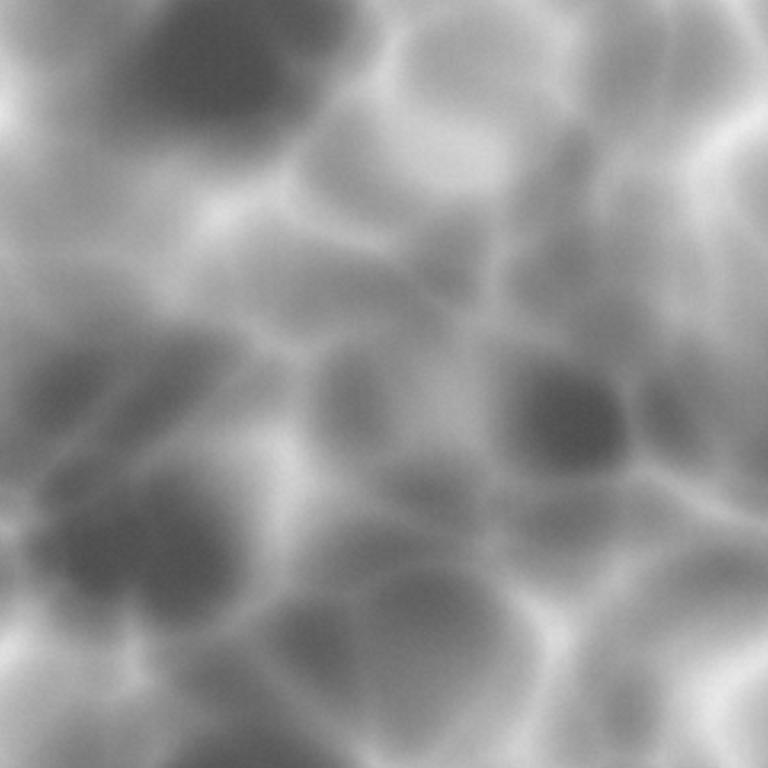
A WebGL 2 fragment shader for this texture:

```glsl
#version 300 es
precision highp float;
// Soft grey clouds: rounded dark blobs between light creases, tiling on all sides.

#define BLOBS 6.0        // large blob cells per side
#define LUMPS 10.0       // small blob cells per side
#define JITTER 0.9       // scatter of blob centres within a cell
#define DEPTH_VAR 0.4    // spread of blob depths
#define CREASE 11.0      // sharpness of the creases between blobs
#define WARP 0.025       // bending of the blobs, in canvas widths
#define BASE 0.355       // grey at the bottom of a blob
#define RELIEF 0.4       // contrast of the large blobs
#define LUMP_RELIEF 0.16 // contrast of the small blobs
#define BROAD 0.09       // contrast of the broad light
#define GRAIN 0.024      // contrast of the faint grain
#define DARKEST 0.3      // grey that the shadows fade towards

uniform vec2 u_resolution;
out vec4 fragColor;

const float TAU = 6.28319;
const float GRAIN_CELLS = 240.0;

float hash(vec2 p) {
  return fract(sin(dot(p, vec2(127.1, 311.7))) * 43758.5453);
}

// Sum of whole-number waves with random phases, spread about 1
float waves(vec2 p, float seed) {
  float sum = 0.0;
  for (int x = 0; x <= 3; x++) {
    for (int y = -3; y <= 3; y++) {
      if (x == 0 && y <= 0) continue;
      vec2 k = vec2(x, y);
      sum += cos(TAU * (dot(k, p) + hash(k + seed))) / length(k);
    }
  }
  return sum * 0.6;
}

// Value noise that wraps after a whole number of cells
float wrappedNoise(vec2 p, float cells) {
  p *= cells;
  vec2 i = floor(p);
  vec2 f = smoothstep(0.0, 1.0, p - i);
  vec2 a = mod(i, cells);
  vec2 b = mod(i + 1.0, cells);
  float low = mix(hash(a), hash(vec2(b.x, a.y)), f.x);
  float high = mix(hash(vec2(a.x, b.y)), hash(b), f.x);
  return mix(low, high, f.y);
}

// Smooth minimum of squared distances to scattered centres
float blobField(vec2 p, float cells) {
  p *= cells;
  vec2 cell = floor(p);
  float sum = 0.0;
  for (int y = -1; y <= 1; y++) {
    for (int x = -1; x <= 1; x++) {
      vec2 c = cell + vec2(x, y);
      vec2 id = mod(c, cells) + cells;
      vec2 offset = vec2(hash(id + 3.7), hash(id + 19.3)) - 0.5;
      vec2 d = p - (c + 0.5 + JITTER * offset);
      float depth = DEPTH_VAR * hash(id + 41.9);
      sum += exp(-CREASE * (dot(d, d) + depth));
    }
  }
  return -log(sum + 1e-6) / CREASE;
}

void main() {
  vec2 uv = gl_FragCoord.xy / u_resolution;
  vec2 bent = uv + WARP * vec2(waves(uv, 11.3), waves(uv, 27.1));

  // Large and small blobs under broad light
  float grey = BASE + RELIEF * blobField(bent, BLOBS);
  grey += LUMP_RELIEF * blobField(bent, LUMPS);
  grey += BROAD * waves(uv, 5.9);

  // Shadows level off softly
  float above = grey - DARKEST;
  grey = DARKEST + 0.5 * (above + sqrt(above * above + 0.004));

  // Faint grain
  grey += GRAIN * (wrappedNoise(uv, GRAIN_CELLS) - 0.5);

  fragColor = vec4(vec3(clamp(grey, 0.0, 1.0)), 1.0);
}
```
